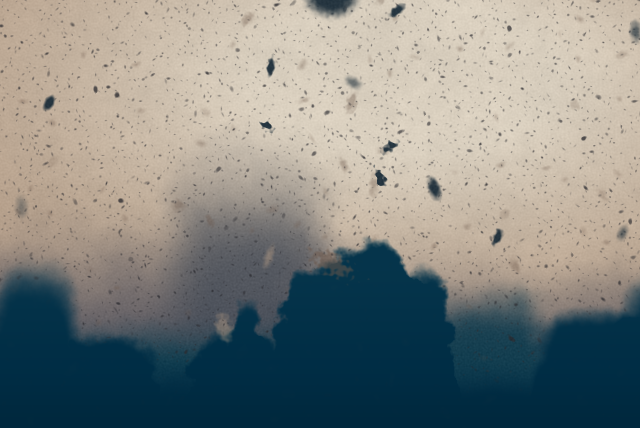
Write a WebGL 1 fragment shader that draws this texture.

```glsl
precision highp float;
uniform vec2 u_resolution;

#define CREAM vec3(0.85, 0.81, 0.745)
#define TAN vec3(0.69, 0.595, 0.51)
#define MAUVE vec3(0.38, 0.37, 0.395)
#define SMOKE vec3(0.27, 0.30, 0.345)
#define TEAL vec3(0.07, 0.24, 0.31)
#define NAVY vec3(0.0, 0.175, 0.268)
#define INK vec3(0.16, 0.16, 0.18)
#define RUST vec3(0.42, 0.34, 0.29)
#define RAGGED 0.055
#define DUST_AMOUNT 0.42
#define GRAIN 0.04

vec2 hash2(vec2 p) {
  vec2 k = vec2(dot(p, vec2(127.1, 311.7)), dot(p, vec2(269.5, 183.3)));
  return fract(sin(k) * 43758.55);
}

float gradientAt(vec2 cell, vec2 corner, vec2 f) {
  return dot(hash2(cell + corner) * 2.0 - 1.0, f - corner);
}

float gradientNoise(vec2 p) {
  vec2 i = floor(p), f = fract(p);
  vec2 u = f * f * f * (f * (f * 6.0 - 15.0) + 10.0);
  float low = mix(gradientAt(i, vec2(0, 0), f), gradientAt(i, vec2(1, 0), f), u.x);
  float high = mix(gradientAt(i, vec2(0, 1), f), gradientAt(i, vec2(1, 1), f), u.x);
  return mix(low, high, u.y);
}

float fbm(vec2 p) {
  float sum = 0.0, amp = 0.6;
  for (int i = 0; i < 4; i++) {
    sum += amp * gradientNoise(p);
    p = p * 2.1 + 7.3;
    amp *= 0.5;
  }
  return sum;
}

// Coverage of a rounded hump with a soft edge
float mound(vec2 p, vec2 centre, vec2 radii, float soft) {
  vec2 q = abs(p - centre) / radii;
  float d = pow(dot(q * q, q) + 1e-5, 1.0 / 3.0) - 1.0;
  return 1.0 - smoothstep(-soft, soft, d * min(radii.x, radii.y));
}

// Coverage of a tilted, uneven fleck
float fleck(vec2 p, vec2 centre, vec2 radii, float tilt, float soft, float rough) {
  vec2 q = p - centre;
  float c = cos(tilt), s = sin(tilt);
  q = vec2(c * q.x + s * q.y, c * q.y - s * q.x) / radii;
  float d = length(q) - 1.0 + rough * gradientNoise(p * 85.0);
  return 1.0 - smoothstep(-soft, soft, d * min(radii.x, radii.y));
}

// One random speck per cell of a turned, warped lattice
float dust(vec2 p, float cells, float size, float soft, float chance) {
  p = vec2(0.8 * p.x - 0.6 * p.y, 0.6 * p.x + 0.8 * p.y);
  p += 0.5 / cells * vec2(gradientNoise(p * cells * 0.4), gradientNoise(p * cells * 0.4 + 50.0));
  vec2 id = floor(p * cells);
  vec2 place = hash2(id + cells), kind = hash2(id + cells * 1.7 + 31.0);
  vec2 centre = (id + 0.22 + 0.56 * place) / cells;
  float r = size * (0.3 + 0.7 * pow(kind.y, 4.0));
  vec2 radii = r * vec2(1.0 + 0.5 * place.x, 1.0 - 0.4 * place.y);
  float strength = 0.4 + 0.6 * fract(kind.y * 17.0);
  return strength * step(kind.x, chance) * fleck(p, centre, radii, place.y * 6.28, soft, 0.9);
}

void main() {
  vec2 p = gl_FragCoord.xy / u_resolution.y;
  p.x *= 1.5 * u_resolution.y / u_resolution.x;
  float px = 1.0 / u_resolution.y;
  float cloud = fbm(p * 5.0);

  // Pale glow fading down into dusk
  vec2 g = (p - vec2(0.95, 0.82)) / vec2(0.82, 0.42);
  vec3 col = mix(TAN, CREAM, min(1.0, 1.2 * exp(-dot(g, g))));
  col *= 1.0 + 0.06 * cloud + 0.05 * fbm(p * 28.0);
  float dusk = p.y + 0.08 * smoothstep(0.6, 1.2, p.x) + 0.08 * cloud;
  col = mix(col, MAUVE, 1.0 - smoothstep(0.21, 0.52, dusk));

  // Drifting smoke and teal haze
  vec2 drift = p + 0.12 * vec2(cloud, fbm(p * 4.0 + 9.0));
  col = mix(col, SMOKE, 0.8 * mound(drift, vec2(0.58, 0.26), vec2(0.16, 0.28), 0.10));
  col = mix(col, TEAL, 0.85 * mound(drift, vec2(1.14, 0.10), vec2(0.14, 0.20), 0.05));
  col = mix(col, TEAL, 1.0 - smoothstep(0.14, 0.28, p.y + 0.06 * cloud));

  // Dark ridge: blurred flanks, crisp centre
  vec2 e = p + RAGGED * vec2(fbm(p * 15.0), fbm(p * 15.0 + 40.0));
  vec2 b = mix(p, e, 0.5);
  float ridge = 1.0 - smoothstep(0.07, 0.17, p.y + 0.05 * cloud);
  ridge += mound(b, vec2(0.08, 0.08), vec2(0.105, 0.275), 0.022);
  ridge += mound(e, vec2(0.26, 0.05), vec2(0.10, 0.165), 0.012);
  ridge += mound(b, vec2(1.39, 0.06), vec2(0.135, 0.205), 0.018);
  ridge += mound(b, vec2(1.53, 0.10), vec2(0.075, 0.22), 0.018);
  ridge += mound(e, vec2(0.56, 0.04), vec2(0.11, 0.18), 0.008);
  ridge += mound(e, vec2(0.58, 0.10), vec2(0.035, 0.19), 0.004);
  ridge += mound(e, vec2(0.79, 0.06), vec2(0.145, 0.32), 0.005);
  ridge += mound(e, vec2(0.865, 0.08), vec2(0.115, 0.35), 0.005);
  ridge += mound(e, vec2(0.93, 0.05), vec2(0.135, 0.29), 0.006);
  ridge += mound(e, vec2(1.0, 0.08), vec2(0.062, 0.285), 0.006);
  ridge = min(ridge, 1.0);
  vec3 shade = NAVY + vec3(0.02, 0.03, 0.025) * smoothstep(0.1, 0.4, p.y);
  col = mix(col, shade * (0.9 + 0.1 * smoothstep(0.0, 0.15, p.y)), ridge);

  // Brown crust and pale flakes along the ridge
  col = mix(col, RUST, 0.55 * fleck(p, vec2(0.775, 0.385), vec2(0.045, 0.02), -0.5, 0.009, 1.5));
  float flake = fleck(p, vec2(0.525, 0.235), vec2(0.016, 0.028), 0.3, 0.009, 0.7);
  flake += fleck(p, vec2(0.63, 0.40), vec2(0.008, 0.022), -0.3, 0.006, 0.5);
  col = mix(col, TAN, 0.5 * flake);

  // Scattered dust in three sizes, thinner over the ridge
  float clear = 1.0 - 0.93 * ridge;
  col = mix(col, RUST, 0.4 * clear * dust(p, 13.0, 0.016, 0.006, 0.35));
  col = mix(col, INK, 0.8 * clear * dust(p, 31.0, 0.0062, px, DUST_AMOUNT * 0.7));
  col = mix(col, INK, 0.65 * clear * dust(p + 3.0, 72.0, 0.0032, px, DUST_AMOUNT));

  // Large dark debris
  float debris = fleck(p, vec2(0.777, 1.01), vec2(0.055, 0.044), 0.0, 0.018, 0.2);
  debris += fleck(p, vec2(0.93, 0.975), vec2(0.019, 0.009), 0.6, 0.004, 0.7);
  debris += fleck(p, vec2(0.635, 0.844), vec2(0.008, 0.021), -0.15, 0.003, 0.7);
  debris += fleck(p, vec2(0.115, 0.759), vec2(0.010, 0.017), -0.5, 0.004, 0.3);
  debris += fleck(p, vec2(1.018, 0.56), vec2(0.012, 0.023), 0.35, 0.007, 0.4);
  debris += fleck(p, vec2(1.166, 0.446), vec2(0.009, 0.018), -0.4, 0.004, 0.7);
  debris += fleck(p, vec2(0.892, 0.583), vec2(0.009, 0.019), 0.5, 0.003, 1.8);
  debris += fleck(p, vec2(0.915, 0.655), vec2(0.018, 0.009), 0.5, 0.004, 1.6);
  debris += fleck(p, vec2(0.627, 0.704), vec2(0.013, 0.009), -0.5, 0.003, 1.8);
  debris += 0.6 * fleck(p, vec2(0.828, 0.807), vec2(0.016, 0.010), -0.5, 0.008, 0.4);
  debris += 0.7 * fleck(p, vec2(1.49, 0.926), vec2(0.011, 0.020), 0.1, 0.008, 0.4);
  debris += 0.6 * fleck(p, vec2(1.459, 0.455), vec2(0.009, 0.015), -0.4, 0.007, 0.4);
  debris += 0.4 * fleck(p, vec2(0.05, 0.517), vec2(0.011, 0.020), 0.0, 0.010, 0.4);
  col = mix(col, mix(INK, NAVY, 0.4), 0.93 * min(debris, 1.0));

  col += GRAIN * (1.0 - ridge) * gradientNoise(p * 190.0);
  gl_FragColor = vec4(clamp(col, 0.0, 1.0), 1.0);
}
```
